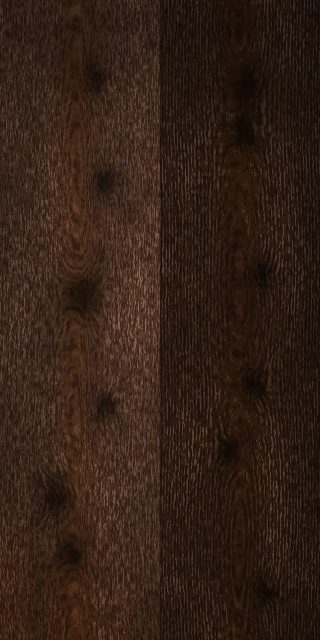
A Shadertoy shader for this texture:

```glsl
const float SEAM = 0.5;
const int KNOTS = 6;

float hash(vec2 p) {
    vec3 q = fract(vec3(p.xyx) * 0.1031);
    q += dot(q, q.yzx + 33.33);
    return fract((q.x + q.y) * q.z);
}

vec2 gradientAt(vec2 cell) {
    float angle = 6.2832 * hash(cell + 71.0);
    return vec2(cos(angle), sin(angle));
}

// Gradient noise, about -0.7 to 0.7
float noise(vec2 p) {
    vec2 i = floor(p), f = p - i;
    vec2 w = f * f * f * (f * (f * 6.0 - 15.0) + 10.0);
    vec2 e = vec2(0.0, 1.0);
    float a = dot(gradientAt(i), f);
    float b = dot(gradientAt(i + e.yx), f - e.yx);
    float c = dot(gradientAt(i + e.xy), f - e.xy);
    float d = dot(gradientAt(i + e.yy), f - e.yy);
    return mix(mix(a, b, w.x), mix(c, d, w.x), w.y);
}

float fbm(vec2 p) {
    return noise(p) + 0.5 * noise(p * 2.1 + 13.7) + 0.25 * noise(p * 4.3 + 41.2);
}

// Scattered knots: x = bending of the rings, y = dark halo, z = black core
vec3 knots(vec2 p, float centre, float height, float seed) {
    vec3 sum = vec3(0.0);
    vec2 ragged = 0.02 * vec2(noise(p * 19.0 + seed), noise(p * 17.0 + seed + 50.0));
    for (int i = 0; i < KNOTS; i++) {
        vec2 id = vec2(float(i), seed);
        float size = mix(0.5, 1.1, hash(id + 5.3));
        vec2 at = vec2(centre + 0.2 * (hash(id + 1.7) - 0.4),
                       (float(i) + 0.2 + 0.6 * hash(id + 9.1)) * height / float(KNOTS));
        vec2 q = (p - at + ragged) / size;
        float spread = dot(q * vec2(17.0, 12.0), q * vec2(17.0, 12.0));
        float core = length(q * vec2(1.0, 0.75));
        float rim = 1.0 - smoothstep(0.003, 0.01, abs(core - 0.03));
        sum.x += 0.028 * size * exp(-spread);
        sum.y += exp(-spread * 1.3);
        sum.z += 0.5 * (1.0 - smoothstep(0.008, 0.028, core))
               + 0.6 * rim * smoothstep(-0.1, 0.3, noise(p * 30.0 + id));
    }
    return sum;
}

// Grain of one plank: low, middle and pale tones follow bent growth rings
vec3 plank(vec2 p, float centre, float height, float seed, float lined,
           vec3 low, vec3 mid, vec3 pale) {
    vec3 knot = knots(p, centre, height, seed);
    float d = p.x - centre - 0.025 * noise(vec2(p.y * 1.4, seed));
    float arch = 0.05 + 0.06 * noise(vec2(p.y * 1.7, seed + 8.0));
    float ring = length(vec2(d, arch)) + knot.x
               + 0.006 * noise(p * vec2(6.0, 2.0) + seed)
               + 0.0022 * noise(p * vec2(30.0, 42.0) + seed);

    // Short, ragged fibres in three sizes
    float along = p.y + 0.7 * smoothstep(0.0, 0.05, d);
    float coarse = noise(vec2(ring * 150.0 + seed, along * 15.0));
    float fine = noise(vec2(ring * 235.0 + seed, along * 42.0 + 30.0));
    float pores = noise(p * vec2(250.0, 95.0) + seed + 0.37);
    float fibres = 0.5 * coarse + 0.75 * fine + 0.5 * pores;

    // Regular thin lines, with a drifting phase
    float drift = 1.8 * noise(vec2(ring * 30.0, along * 5.0) + seed);
    float lines = sin(ring * 640.0 + drift);
    float broken = 0.75 + 0.9 * noise(p * vec2(60.0, 30.0) + seed);
    float grain = fibres * (1.0 - 0.8 * lined) + lined * lines * broken;

    // Contour lines in the arched middle of the plank
    float heart = exp(-d * d * 280.0);
    float contour = sin(ring * 680.0 + drift);
    grain = mix(grain, 0.32 * contour * broken + 0.5 * fibres, 0.65 * heart);

    float patches = fbm(p * vec2(5.0, 2.5) + seed);
    float filled = clamp(0.72 + 0.55 * patches - 0.2 * heart, 0.0, 1.0);
    vec3 colour = mix(low, mid, smoothstep(-0.26, 0.0, grain));
    colour = mix(colour, pale, filled * smoothstep(0.1, 0.33, grain));
    colour *= mix(vec3(1.0), vec3(1.0, 0.92, 0.74), heart);

    // Broad stains, then the knots
    colour *= 1.0 + 0.2 * patches + 0.12 * noise(vec2(p.x * 22.0, p.y * 1.2) + seed);
    colour *= 1.0 - 0.52 * min(knot.y, 1.0);
    return mix(colour, low * 0.35, 0.7 * min(knot.z, 1.0));
}

void mainImage(out vec4 fragColor, in vec2 fragCoord) {
    vec2 p = fragCoord / iResolution.x;
    float height = iResolution.y / iResolution.x;
    float v = p.y / height;
    float pixel = 1.0 / iResolution.x;

    // Lighter plank on the left, brightest beside the seam
    vec3 light = plank(p, 0.24, height, 3.0, 0.06,
        vec3(0.185, 0.112, 0.074), vec3(0.265, 0.17, 0.124), vec3(0.4, 0.3, 0.255));
    float glow = smoothstep(0.0, 0.45, p.x) * exp(-8.0 * (v - 0.52) * (v - 0.52));
    light *= 0.92 + 0.28 * glow;
    light *= mix(vec3(1.06, 0.94, 0.74), vec3(1.0), smoothstep(0.0, 0.35, v + 0.3 * p.x));

    // Darker plank on the right, with cool filler in the upper part
    vec3 coolPale = mix(vec3(0.31, 0.225, 0.175), vec3(0.28, 0.235, 0.22), smoothstep(0.3, 0.9, v));
    vec3 dark = plank(p, 0.75, height, 19.0, 0.3,
        vec3(0.112, 0.061, 0.034), vec3(0.165, 0.099, 0.06), coolPale);
    dark *= 1.02 - 0.25 * smoothstep(0.85, 1.0, p.x);

    // Join, with a faint shadow in the gap
    vec3 colour = mix(light, dark, smoothstep(SEAM - pixel, SEAM + pixel, p.x));
    float gap = 1.0 - smoothstep(0.001, 0.005, abs(p.x - SEAM - 0.003));
    colour *= 1.0 - 0.2 * gap;

    // Light falls off to the top and bottom
    colour *= 1.0 - 0.2 * smoothstep(0.75, 1.0, v) - 0.1 * smoothstep(0.15, 0.0, v);
    fragColor = vec4(colour, 1.0);
}
```
